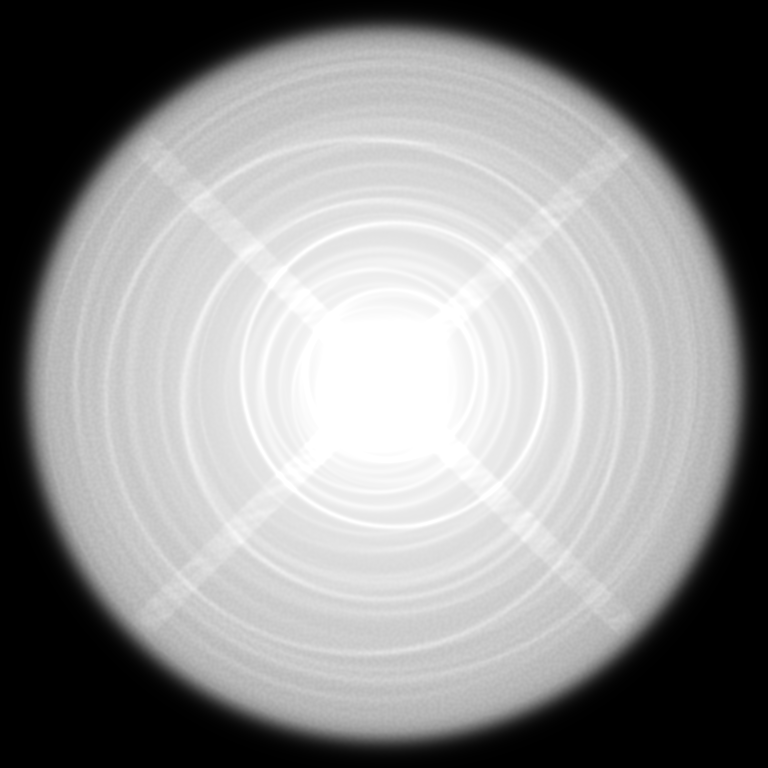
Write a Shadertoy shader that draws this background.

```glsl
// A glowing pale disc on black, crossed by two diagonal spokes and many thin rings.
// Radial falloffs give the body, Gaussian circles with drifting centres give the
// rings, and gradient noise gives the grain and the streaks inside the spokes.

float hash(vec2 p) {
    p = fract(p * vec2(0.1031, 0.1137));
    p += dot(p, p.yx + 33.33);
    return fract((p.x + p.y) * p.x * 17.3);
}

vec2 gradient(vec2 cell) {
    float a = 6.2832 * hash(cell);
    return vec2(cos(a), sin(a));
}

float gradientNoise(vec2 p) {
    vec2 i = floor(p), f = fract(p);
    vec2 u = f * f * f * (f * (f * 6.0 - 15.0) + 10.0);
    vec2 e = vec2(0.0, 1.0);
    float low = mix(dot(gradient(i), f), dot(gradient(i + e.yx), f - e.yx), u.x);
    float high = mix(dot(gradient(i + e), f - e), dot(gradient(i + 1.0), f - 1.0), u.x);
    return mix(low, high, u.y);
}

// Soft line along a circle
float ring(vec2 p, vec2 centre, float radius, float width) {
    float d = (length(p - centre) - radius) / width;
    return exp(-d * d);
}

// Faint arcs, each brightest on one side
float fineRings(vec2 p) {
    float sum = 0.0;
    vec2 direction = p / max(length(p), 0.001);
    for (int i = 0; i < 56; i++) {
        float k = float(i);
        float turn = 6.2832 * hash(vec2(k, 7.0));
        vec2 facing = vec2(cos(turn), sin(turn));
        vec2 centre = facing.yx * 0.022 * hash(vec2(k, 19.0));
        float radius = 0.055 + 0.385 * (k + hash(vec2(k, 31.0))) / 56.0;
        float width = mix(0.0022, 0.006, hash(vec2(k, 43.0)));
        float arc = 0.55 + 0.45 * dot(direction, facing);
        sum += arc * ring(p, centre, radius, width);
    }
    return sum;
}

// Bright rings that stand out from the fine ones
float mainRings(vec2 p) {
    float sum = 0.055 * ring(p, vec2(0.009, 0.012), 0.111, 0.0035);
    sum += 0.045 * ring(p, vec2(-0.012, 0.004), 0.145, 0.0035);
    sum += 0.085 * ring(p, vec2(0.013, 0.012), 0.198, 0.0035);
    sum += 0.060 * ring(p, vec2(-0.003, -0.021), 0.259, 0.0045);
    sum += 0.070 * ring(p, vec2(-0.027, -0.016), 0.335, 0.0045);
    sum += 0.030 * ring(p, vec2(0.0, 0.014), 0.400, 0.005);
    return sum;
}

// Two crossed bands with slanted streaks
float spokes(vec2 p) {
    vec2 q = vec2(p.x + p.y, p.x - p.y) * 0.7071;
    float across = min(abs(q.x), abs(q.y));
    float along = max(abs(q.x), abs(q.y));
    float band = smoothstep(0.020, 0.013, across) * smoothstep(0.455, 0.438, along);
    float streak = gradientNoise(vec2(p.x * 18.0, (p.y - 0.3 * p.x) * 95.0));
    return band * (0.042 + 0.04 * streak);
}

void mainImage(out vec4 fragColor, in vec2 fragCoord) {
    vec2 p = (fragCoord - 0.5 * iResolution.xy) / min(iResolution.x, iResolution.y);
    float r = length(p - vec2(0.001, 0.0));

    // Body, brightest in the middle
    float light = 1.03 - 0.72 * r;
    light += fineRings(p) * 0.026 + mainRings(p) + spokes(p);

    // Square white core
    float box = length(max(abs(p) - 0.045, 0.0));
    light += 0.09 * exp(-box * box / 0.0012);

    // Grain, stronger towards the rim
    light += 0.035 * smoothstep(0.1, 0.45, r) * gradientNoise(p * 190.0 + 300.0);

    // Blurred rim with a faint outer glow
    float rim = 1.0 / (1.0 + exp((r - 0.464) / 0.0072));
    float shade = min(light, 1.0) * rim;
    fragColor = vec4(vec3(clamp(shade, 0.0, 1.0)), 1.0);
}
```
